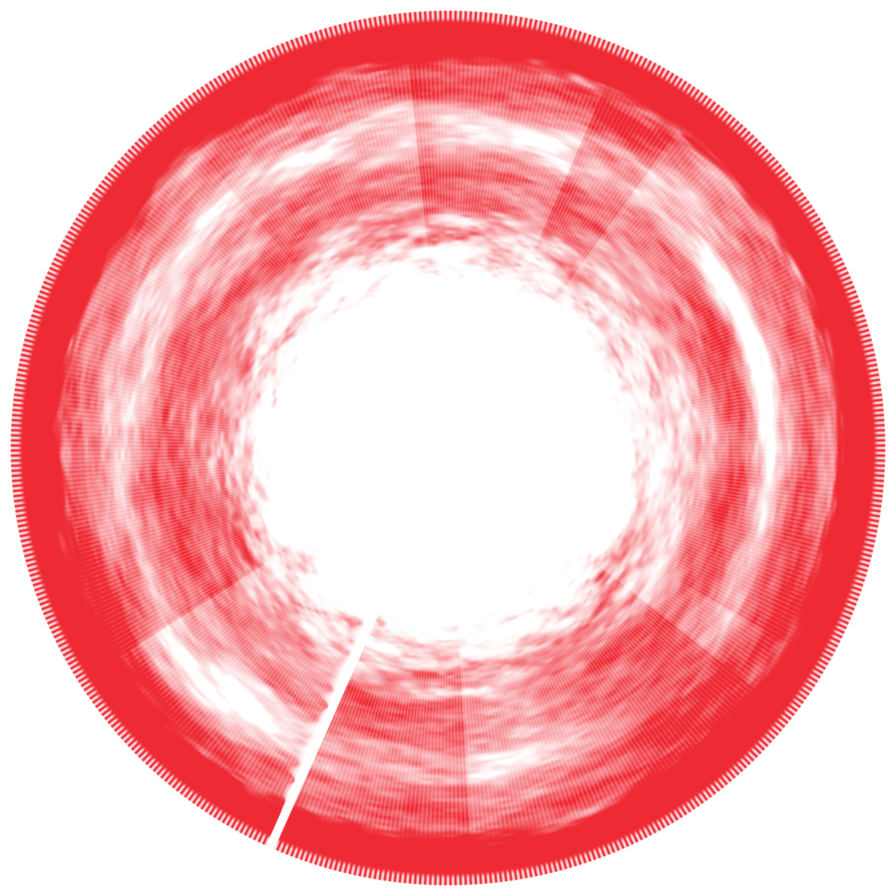
A WebGL 1 fragment shader for this background:

```glsl
precision highp float;
// A red ring of fine concentric streaks around an empty white centre.
// Polar noise stretched along the angle gives the streaks; wedges and soft
// patches shade the sectors, and a narrow slit hides the angular seam.
uniform vec2 u_resolution;

const vec3 PAPER = vec3(1.0);
const vec3 RED = vec3(0.935, 0.165, 0.205);
const float SLIT_ANGLE = -114.0;
const float TEETH = 540.0;
const float OUTER_RADIUS = 0.488;

float hash(vec2 p) {
  return fract(sin(dot(p, vec2(127.1, 311.7))) * 43758.5453);
}

float noise(vec2 p) {
  vec2 i = floor(p);
  vec2 f = fract(p);
  f = f * f * (3.0 - 2.0 * f);
  float low = mix(hash(i), hash(i + vec2(1.0, 0.0)), f.x);
  float high = mix(hash(i + vec2(0.0, 1.0)), hash(i + vec2(1.0)), f.x);
  return mix(low, high, f.y);
}

// Layered arcs, long and broad to short and thin, centred on zero.
float streaks(float deg, float r) {
  float sum = 0.0;
  float weight = 0.5;
  vec2 scale = vec2(0.07, 55.0);
  for (int i = 0; i < 4; i++) {
    sum += weight * (noise(vec2(deg, r) * scale + float(i) * 17.3) - 0.5);
    scale *= vec2(1.9, 1.7);
    weight *= 0.8;
  }
  return sum;
}

// Sharp at angle "edge", fading to nothing at angle "tail".
float wedge(float deg, float edge, float tail) {
  float t = (deg - edge) / (tail - edge);
  float soft = 0.4 / abs(tail - edge);
  return smoothstep(-soft, soft, t) * clamp(1.0 - t, 0.0, 1.0);
}

// Soft elliptical patch in polar space.
float patchAt(vec2 polar, vec2 centre, vec2 size) {
  vec2 q = (polar - centre) / size;
  return exp(-dot(q, q));
}

float band(float r, float centre, float width) {
  float q = (r - centre) / width;
  return exp(-q * q);
}

// Radial profile shared by all sectors.
float radialTone(float r) {
  return 0.43 + 0.20 * band(r, 0.415, 0.022)
       - 0.13 * band(r, 0.363, 0.022) + 0.13 * band(r, 0.315, 0.026);
}

float sectorTone(float deg, float r) {
  vec2 polar = vec2(deg, r);
  float tone = 0.0;
  // Hard-edged sectors
  tone += 0.30 * wedge(deg, 33.7, 64.0);
  tone += 0.10 * wedge(deg, 116.0, 150.0);
  tone += 0.24 * wedge(deg, 150.2, 178.0);
  tone += 0.26 * wedge(deg, 179.6, 225.0) * (1.0 - smoothstep(191.6, 192.4, deg));
  tone += 0.20 * wedge(deg, 276.0, 245.0) * smoothstep(0.27, 0.33, r);
  tone += 0.24 * wedge(deg, 284.0, 335.0);
  tone += 0.22 * wedge(deg, 332.7, 400.0);
  // Pale patches
  tone -= 0.32 * patchAt(polar, vec2(18.0, 0.365), vec2(17.0, 0.035));
  tone -= 0.34 * patchAt(polar, vec2(112.0, 0.363), vec2(27.0, 0.018));
  tone -= 0.38 * patchAt(polar, vec2(168.0, 0.352), vec2(15.0, 0.018));
  tone -= 0.48 * patchAt(polar, vec2(227.0, 0.359), vec2(32.0, 0.011));
  tone -= 0.28 * patchAt(polar, vec2(238.0, 0.250), vec2(35.0, 0.035));
  tone -= 0.20 * patchAt(polar, vec2(322.0, 0.310), vec2(11.0, 0.080));
  // Dense patches
  tone += 0.20 * patchAt(polar, vec2(80.0, 0.315), vec2(26.0, 0.030));
  tone += 0.20 * patchAt(polar, vec2(224.0, 0.328), vec2(25.0, 0.020));
  tone += 0.25 * patchAt(polar, vec2(295.0, 0.400), vec2(25.0, 0.045));
  tone += 0.25 * patchAt(polar, vec2(20.0, 0.430), vec2(25.0, 0.020));
  return tone;
}

void main() {
  float side = min(u_resolution.x, u_resolution.y);
  vec2 p = (gl_FragCoord.xy - 0.5 * u_resolution) / side;
  float pixel = 1.0 / side;
  float r = length(p);
  // Clockwise degrees from the slit
  float deg = mod(SLIT_ANGLE - degrees(atan(p.y, p.x + 1e-6)), 360.0);
  float grain = streaks(deg, r);

  // Streaked body with a ragged inner rim
  float density = radialTone(r) + sectorTone(deg, r) + 0.75 * grain;
  float topReach = 0.012 * patchAt(vec2(deg, r), vec2(172.0, 0.21), vec2(28.0, 0.1));
  float rim = r + 0.075 * grain + topReach;
  density = clamp(density, 0.0, 1.0) * smoothstep(0.208, 0.275, rim);

  // Radial comb, calmed where its teeth become too fine
  float toothWidth = 6.28318 * r / TEETH;
  float comb = 0.5 + 0.5 * cos(radians(deg) * TEETH);
  float crisp = smoothstep(1.6, 3.2, toothWidth / pixel);
  density *= 1.0 - 0.22 * crisp * (comb - 0.5);

  // Solid outer ring with a toothed border
  density = mix(density, 1.0, smoothstep(0.424, 0.441, r + 0.025 * grain));
  float fringe = smoothstep(0.474, 0.481, r);
  density *= 1.0 - fringe * mix(0.4, 0.85 * comb, crisp);
  density *= 1.0 - smoothstep(-pixel, pixel, r - OUTER_RADIUS);

  // Slit, frayed on its clockwise side
  float a = radians(SLIT_ANGLE);
  vec2 ray = vec2(cos(a), sin(a));
  float across = dot(p, vec2(ray.y, -ray.x));
  float fray = 0.018 * noise(vec2(3.0, r * 110.0)) * (1.0 - smoothstep(0.42, 0.45, r));
  float slit = smoothstep(-pixel, pixel, across + 0.005)
             * (1.0 - smoothstep(-pixel, pixel + fray, across - 0.005));
  density *= 1.0 - slit * step(0.0, dot(p, ray));

  gl_FragColor = vec4(mix(PAPER, RED, clamp(density, 0.0, 1.0)), 1.0);
}
```
